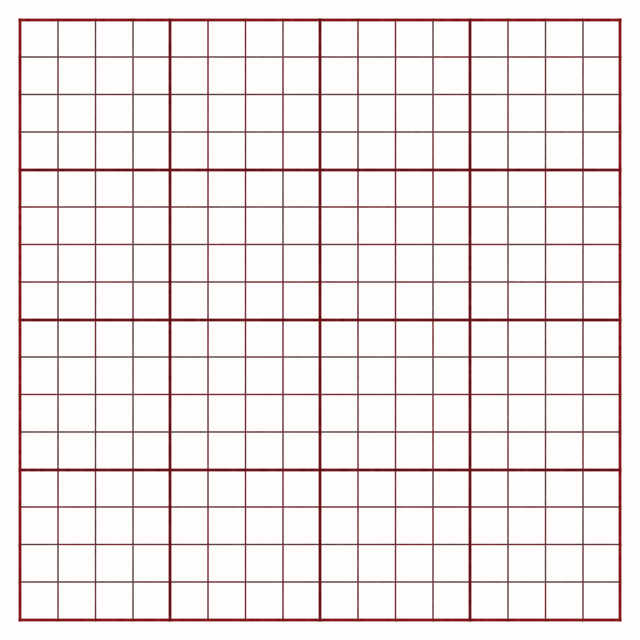
Write a three.js fragment shader that draws this pattern.

```glsl
// A 16 by 16 grid of fine dark red lines on white, with a heavier line
// every fourth cell and a red frame. Each line is the distance to its nearest
// grid index; a hash shifts the ink of each segment between brown and red.
varying vec2 vUv;

const float CELLS = 16.0;
const float MAJOR_STEP = 4.0;
const float MARGIN = 0.03125;
const float PITCH = (1.0 - 2.0 * MARGIN) / CELLS;
const float THIN_WIDTH = 0.00226;
const float MAJOR_WIDTH = 0.0043;
const float FRAME_WIDTH = 0.0043;
const float THIN_SHIFT = 0.0008;    // thin lines sit slightly up and right
const float GRAIN_SCALE = 128.0;    // ink grains along the canvas
const float GRAIN_AMOUNT = 0.05;

const vec3 PAPER = vec3(0.995, 0.994, 0.990);
const vec3 BROWN_INK = vec3(0.37, 0.27, 0.27);
const vec3 RED_INK = vec3(0.47, 0.18, 0.21);
const vec3 MAJOR_INK = vec3(0.41, 0.07, 0.10);
const vec3 FRAME_INK = vec3(0.50, 0.08, 0.10);

float hash(vec2 p) {
  return fract(sin(dot(p, vec2(127.1, 311.7))) * 43758.5453);
}

// Coverage of a band of the given width, box-filtered over one pixel.
float band(float dist, float width, float pixel) {
  float reach = 0.5 * width;
  float low = max(dist - 0.5 * pixel, -reach);
  float high = min(dist + 0.5 * pixel, reach);
  return clamp((high - low) / pixel, 0.0, 1.0);
}

// Ink colour and coverage of lines that cross the "across" axis.
// Thin and heavy lines are drawn in separate passes.
vec4 gridLine(float across, float along, float pixel, float seed, bool heavyPass) {
  float index = clamp(floor((across - MARGIN) / PITCH + 0.5), 0.0, CELLS);
  bool heavy = mod(index, MAJOR_STEP) < 0.5;
  if (heavy != heavyPass) return vec4(0.0);

  bool frame = index < 0.5 || index > CELLS - 0.5;
  float width = heavy ? (frame ? FRAME_WIDTH : MAJOR_WIDTH) : THIN_WIDTH;
  float center = MARGIN + index * PITCH + (heavy ? 0.0 : THIN_SHIFT);
  float extent = 1.0 - 2.0 * MARGIN + FRAME_WIDTH;
  float coverage = band(across - center, width, pixel)
                 * band(along - 0.5, extent, pixel);

  // Tint per line and per segment, with a fine grain along the stroke
  float segment = floor((along - MARGIN) / PITCH);
  float tint = 0.5 * hash(vec2(index, seed))
             + 0.5 * hash(vec2(index + seed, segment));
  float grain = hash(vec2(index + seed, floor(along * GRAIN_SCALE))) - 0.5;
  vec3 thinInk = mix(BROWN_INK, RED_INK, smoothstep(0.25, 0.75, tint));
  vec3 ink = heavy ? (frame ? FRAME_INK : MAJOR_INK) : thinInk;
  return vec4(ink + GRAIN_AMOUNT * grain, coverage);
}

vec3 over(vec3 base, vec4 layer) {
  return mix(base, layer.rgb, layer.a);
}

void main() {
  vec2 pixel = max(fwidth(vUv), vec2(0.00001));
  vec3 color = PAPER;

  // Thin lines first, then the heavy lines and frame on top
  for (int pass = 0; pass < 2; pass++) {
    bool heavyPass = pass == 1;
    color = over(color, gridLine(vUv.y, vUv.x, pixel.y, 17.0, heavyPass));
    color = over(color, gridLine(vUv.x, vUv.y, pixel.x, 53.0, heavyPass));
  }

  gl_FragColor = vec4(color, 1.0);
}
```
